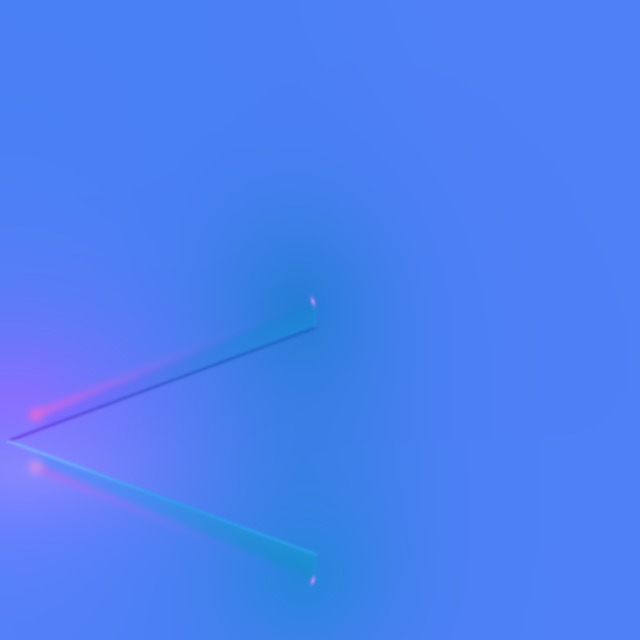
Write a Shadertoy shader that draws this texture map.

```glsl
// A blue direction map: two slim wings open from a violet apex towards teal glows.
#define APEX vec2(0.013, 0.311)
#define INNER_END vec2(0.480, 0.177)
#define OUTER_START vec2(0.043, 0.041)
#define OUTER_END vec2(0.476, 0.218)
#define BASE vec3(0.31, 0.50, 0.965)
#define VIOLET vec3(0.57, 0.41, 1.00)
#define LAVENDER vec3(0.54, 0.54, 1.00)
#define TEAL vec3(0.12, 0.49, 0.82)
#define PINK vec3(0.80, 0.40, 0.90)
#define LINE_WIDTH 0.0026

// Soft elliptical glow with a rounded peak and a long tail
float glow(vec2 p, vec2 radius) {
    float r = length(p / radius);
    return exp(-pow(r, 1.45));
}

// Distance to a segment in x, position along it in y
vec2 segment(vec2 p, vec2 a, vec2 b) {
    vec2 d = b - a;
    float t = clamp(dot(p - a, d) / dot(d, d), 0.0, 1.0);
    return vec2(length(p - a - d * t), t);
}

// Signed distance to the line from a to b, positive on its left
float side(vec2 p, vec2 a, vec2 b) {
    vec2 d = normalize(b - a);
    return d.x * (p.y - a.y) - d.y * (p.x - a.x);
}

float bell(float x, float width) {
    return exp(-x * x / (width * width));
}

// Broad colour field behind the wings
vec3 field(vec2 uv) {
    vec3 col = mix(BASE - vec3(0.025, 0.0, 0.01), BASE, smoothstep(0.2, 0.75, uv.x));
    col = mix(col, vec3(0.36, 0.51, 1.0), 0.8 * glow(uv - vec2(0.0, 0.22), vec2(0.25, 0.36)));
    col = mix(col, vec3(0.21, 0.50, 0.90), 0.75 * glow(uv - vec2(0.47, 0.28), vec2(0.17, 0.27)));
    col = mix(col, TEAL, 0.85 * glow(uv - vec2(0.465, 0.515), vec2(0.115, 0.135)));
    col = mix(col, vec3(0.12, 0.53, 0.84), 0.8 * glow(uv - vec2(0.475, 0.105), vec2(0.11, 0.11)));
    col = mix(col, VIOLET, 0.85 * glow(uv - vec2(0.02, 0.365), vec2(0.20, 0.13)));
    col = mix(col, LAVENDER, 0.85 * glow(uv - vec2(0.04, 0.262), vec2(0.16, 0.07)));
    return col;
}

// One wing, in coordinates mirrored about the apex height
vec3 wing(vec3 col, vec2 q, float upper, float px) {
    float inner = side(q, vec2(0.0), INNER_END);
    float outer = side(q, OUTER_START, OUTER_END);
    float along = clamp(q.x / INNER_END.x, 0.0, 1.0);

    // Filled blade, crisp inside and soft outside
    float fill = smoothstep(-px, px, inner) * smoothstep(0.006, -0.012, outer);
    fill *= smoothstep(0.03, 0.07, q.x) * smoothstep(px, -px, q.x - INNER_END.x);
    vec3 root = mix(vec3(0.32, 0.54, 0.98), vec3(0.46, 0.40, 1.0), upper);
    vec3 end = mix(vec3(0.10, 0.55, 0.80), vec3(0.11, 0.51, 0.83), upper);
    vec3 blade = mix(root, end, smoothstep(0.1, 0.95, along));
    blade += vec3(0.0, 0.035, 0.015) * bell(inner, 0.02) * along;
    col = mix(col, blade, 0.7 * fill);

    // Pink outer rim fading towards the tip
    vec2 rim = segment(q, OUTER_START, OUTER_END);
    float fade = exp(-rim.y * 3.6) * smoothstep(0.9, 0.4, rim.y);
    vec3 rimColor = mix(vec3(0.66, 0.44, 0.94), PINK, upper);
    col = mix(col, rimColor, 0.8 * fade * bell(rim.x, 0.009));
    vec3 startColor = mix(vec3(0.82, 0.64, 0.92), vec3(0.88, 0.42, 0.86), upper);
    col = mix(col, startColor, 0.55 * bell(length(q - OUTER_START), 0.012));

    // Narrow inner crease, dark above and bright below
    vec2 crease = segment(q, vec2(0.0), INNER_END);
    vec3 dark = mix(vec3(0.43, 0.27, 0.91), vec3(0.14, 0.39, 0.80), smoothstep(0.0, 0.75, along));
    vec3 bright = mix(vec3(0.50, 0.69, 1.0), vec3(0.17, 0.62, 0.92), smoothstep(0.0, 0.6, along));
    col = mix(col, mix(bright, dark, upper), 0.8 * bell(crease.x, LINE_WIDTH + 0.4 * px));

    // End cap and small bright tip
    float cap = segment(q, INNER_END, OUTER_END).x;
    col = mix(col, vec3(0.13, 0.57, 0.84), 0.45 * bell(cap, 0.0017 + 0.3 * px));
    vec2 tip = q - OUTER_END;
    tip.x += 0.25 * tip.y;
    col = mix(col, vec3(0.76, 0.54, 0.96), 0.95 * bell(length(tip / vec2(0.0034, 0.0065)), 1.0));
    return col;
}

void mainImage(out vec4 fragColor, in vec2 fragCoord) {
    vec2 uv = fragCoord / iResolution.xy;
    float px = 1.0 / iResolution.y;
    vec3 col = field(uv);
    vec2 q = uv - APEX;
    float upper = smoothstep(-0.004, 0.004, q.y);
    col = wing(col, vec2(q.x, abs(q.y)), upper, px);

    // Pale point where the wings meet
    col = mix(col, vec3(0.60, 0.60, 0.96), 0.5 * bell(length(q), 0.004));
    fragColor = vec4(clamp(col, 0.0, 1.0), 1.0);
}
```
